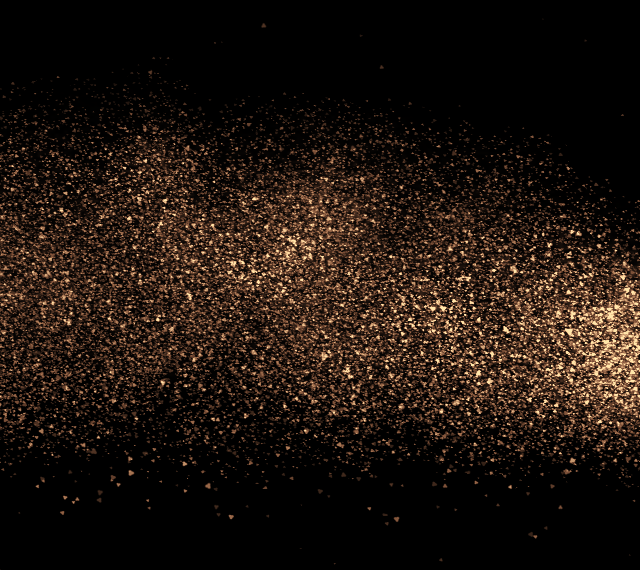
This background is drawn by a Shadertoy shader. Its source:

```glsl
// A cloud of golden dust drifting over black, brightest at the lower right.
// A density field shapes the cloud; jittered grids of growing cell size
// scatter grains through it, and their summed light picks a warm tone.

vec3 hash3(vec2 cell) {
    vec3 q = fract(cell.xyx * vec3(0.1031, 0.1030, 0.0973));
    q += dot(q, q.yxz + 33.33);
    return fract((q.xxy + q.yzz) * q.zyx);
}

float noise(vec2 p) {
    vec2 i = floor(p), f = fract(p);
    f = f * f * (3.0 - 2.0 * f);
    return mix(mix(hash3(i).x, hash3(i + vec2(1, 0)).x, f.x),
               mix(hash3(i + vec2(0, 1)).x, hash3(i + vec2(1, 1)).x, f.x), f.y);
}

float fbm(vec2 p) {
    float sum = 0.0, amp = 0.53;
    for (int i = 0; i < 4; i++) {
        sum += amp * noise(p);
        p = mat2(1.6, 1.2, -1.2, 1.6) * p + 7.3;
        amp *= 0.5;
    }
    return sum;
}

// Soft elliptical spot
float blob(vec2 uv, vec2 center, vec2 size) {
    vec2 d = (uv - center) / size;
    return exp(-dot(d, d));
}

// Share of space filled with dust
float dustDensity(vec2 uv, float wisps) {
    float crest = 0.88 + 0.07 * blob(uv, vec2(0.25, uv.y), vec2(0.07, 1.0))
                - 0.12 * uv.x * uv.x - 0.09 * smoothstep(0.85, 1.0, uv.x);
    float depth = crest - uv.y + 0.08 * (wisps - 0.5);
    float upper = 0.35 * smoothstep(0.0, 0.10, depth) + 0.65 * smoothstep(0.08, 0.24, depth);
    float bodyFloor = mix(0.46, 0.34, smoothstep(0.4, 0.75, uv.x));
    float lower = smoothstep(0.13, bodyFloor, uv.y + 0.04 * (wisps - 0.5));
    float pockets = 0.35 * blob(uv, vec2(0.61, 0.59), vec2(0.06, 0.05))
                  + 0.45 * blob(uv, vec2(0.46, 0.73), vec2(0.10, 0.06))
                  + 0.35 * blob(uv, vec2(0.09, 0.65), vec2(0.07, 0.04))
                  + 0.35 * blob(uv, vec2(0.82, 0.70), vec2(0.12, 0.05));
    return upper * lower * (0.70 + 0.6 * wisps) * (1.0 - pockets);
}

// Light of one layer of grains; p is measured in cells
float grains(vec2 p, float chance, float seed, float blur, float size, vec2 squash) {
    vec2 home = floor(p);
    float light = 0.0;
    for (int y = -1; y <= 1; y++)
    for (int x = -1; x <= 1; x++) {
        vec2 cell = home + vec2(x, y);
        vec3 rnd = hash3(cell + seed);
        vec3 look = hash3(cell + seed + 57.0);
        vec2 d = (p - cell - rnd.xy) * squash;
        float radius = size * (0.20 + 0.24 * look.x * look.x);
        radius *= 1.0 + 0.2 * sin(3.0 * atan(d.y, d.x + 0.0001) + 6.3 * look.z);
        float shape = 1.0 - smoothstep(radius - blur, radius + blur, length(d));
        float glow = 0.28 + 0.70 * look.y * look.y;
        light = max(light, shape * glow * step(rnd.z, chance));
    }
    return light;
}

void mainImage(out vec4 fragColor, in vec2 fragCoord) {
    vec2 uv = fragCoord / iResolution.xy;
    vec2 p = fragCoord / iResolution.y;
    float wisps = clamp(0.5 + 1.5 * (fbm(p * 5.0 + vec2(3.1, 8.4)) - 0.5), 0.0, 1.0);
    float density = dustDensity(uv, wisps);

    // Where the cloud catches the light
    float lit = 0.80 + 0.55 * blob(uv, vec2(0.70, 0.44), vec2(0.11, 0.08))
              + 0.60 * blob(uv, vec2(0.94, 0.40), vec2(0.11, 0.13))
              + 0.28 * blob(uv, vec2(0.43, 0.54), vec2(0.15, 0.09))
              + 0.25 * blob(uv, vec2(0.20, 0.70), vec2(0.17, 0.08))
              + 0.25 * blob(uv, vec2(0.85, 0.57), vec2(0.10, 0.06))
              + 0.15 * blob(uv, vec2(0.75, 0.32), vec2(0.20, 0.08));
    lit *= 1.0 - 0.35 * smoothstep(0.70, 0.85, uv.y);

    // Fine haze between the grains
    float speckle = noise(p * vec2(130.0, 190.0));
    float core = density * density * smoothstep(0.28, 0.60, uv.y + 0.20 * uv.x);
    float light = core * lit * lit * (0.03 + 0.42 * speckle * speckle) * (0.4 + wisps);

    // Grain layers from powder to lumps; coarse ones settle low
    float low = 1.0 - smoothstep(0.25, 0.85, uv.y);
    float strays = 0.06 * smoothstep(0.02, 0.25, uv.y) * (1.0 - smoothstep(0.25, 0.4, uv.y));
    for (int i = 0; i < 6; i++) {
        float k = float(i);
        float cells = 220.0 * pow(0.74, k);
        float angle = -0.12 - 0.07 * k;
        mat2 tilt = mat2(cos(angle), -sin(angle), sin(angle), cos(angle));
        float settle = mix(1.0, 0.15 + 0.85 * low, min(k / 3.0, 1.0));
        float chance = density * settle * 0.95 * exp(-0.10 * k * k);
        chance += strays * step(2.5, k) * (1.0 - 0.25 * (k - 3.0));
        float blur = 0.06 + 0.4 * cells / iResolution.y;
        float size = mix(1.0, 0.65, k / 5.0);
        vec2 squash = mix(vec2(0.78, 1.12), vec2(1.0), k / 5.0);
        float layer = grains(tilt * p * cells, chance, 19.0 * k, blur, size, squash);
        light += layer * lit * (0.74 + 0.06 * k) * (1.0 - 0.5 * min(light, 1.0));
    }

    // Brown shadows rising to pale gold
    light = min(light, 1.08);
    vec3 tone = mix(vec3(1.0, 0.64, 0.44), vec3(1.0, 0.84, 0.62), smoothstep(0.4, 1.05, light));
    fragColor = vec4(light * tone, 1.0);
}
```
